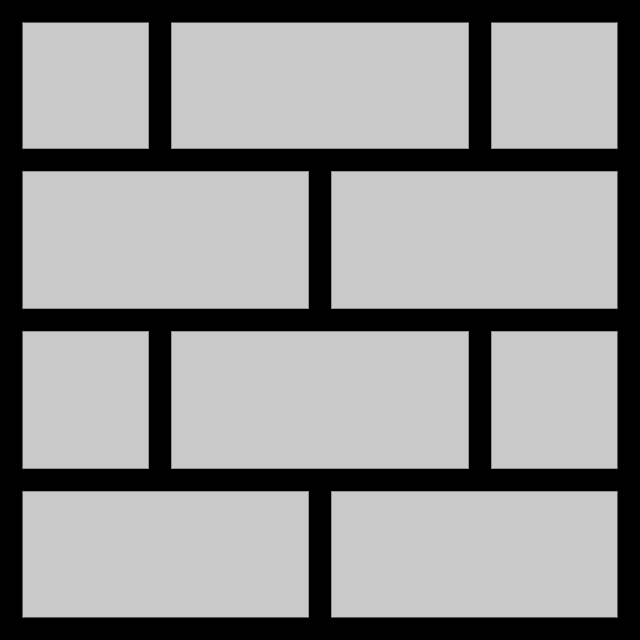
Reproduce this pattern procedurally as a WebGL 2 fragment shader.

```glsl
#version 300 es
precision highp float;

uniform vec2 u_resolution;
out vec4 fragColor;

const vec2 BRICK_COUNT = vec2(2.0, 4.0);
const float ROW_SHIFT = 0.5;         // offset of every second row, in bricks
const float JOINT_WIDTH = 0.0352;    // mortar between bricks
const float BORDER_WIDTH = 0.0352;   // frame around the wall
const vec3 BRICK_COLOR = vec3(0.79);
const vec3 MORTAR_COLOR = vec3(0.0);

// Distance from each coordinate to its nearest whole number
vec2 distanceToGrid(vec2 p) {
    return abs(p - round(p));
}

// Signed distance to the mortar: positive inside a brick
float brickDistance(vec2 uv) {
    vec2 cell = uv * BRICK_COUNT;
    cell.x += ROW_SHIFT * mod(floor(cell.y), 2.0);
    vec2 joint = distanceToGrid(cell) / BRICK_COUNT - 0.5 * JOINT_WIDTH;
    vec2 border = min(uv, 1.0 - uv) - BORDER_WIDTH;
    vec2 inset = min(joint, border);
    return min(inset.x, inset.y);
}

void main() {
    vec2 uv = gl_FragCoord.xy / u_resolution;
    float pixel = 1.0 / min(u_resolution.x, u_resolution.y);

    // Blend across one pixel at the brick edges
    float brick = clamp(brickDistance(uv) / pixel + 0.5, 0.0, 1.0);
    fragColor = vec4(mix(MORTAR_COLOR, BRICK_COLOR, brick), 1.0);
}
```
